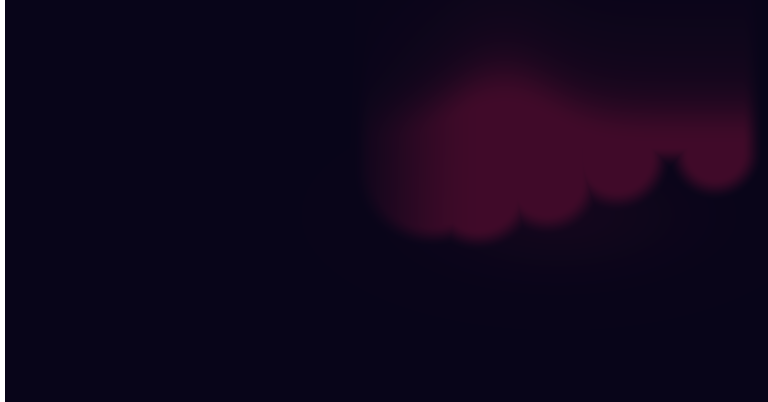
Give the GLSL for this background, as a Shadertoy shader.

```glsl
const vec3 NIGHT = vec3(0.033, 0.020, 0.098);
const vec3 CRIMSON = vec3(0.250, 0.040, 0.160);
const vec3 MARGIN = vec3(1.0);

// Rounded lobes along the underside: centre x, centre y, radius
const int LOBE_COUNT = 5;
const vec3 LOBES[LOBE_COUNT] = vec3[LOBE_COUNT](
    vec3(1.070, 0.585, 0.165),
    vec3(1.189, 0.527, 0.117),
    vec3(1.361, 0.552, 0.104),
    vec3(1.535, 0.609, 0.102),
    vec3(1.779, 0.622, 0.086));

float bell(float x, float width) {
    float t = x / width;
    return exp(-t * t);
}

// Distance to a column that rises without end from a round foot
float columnDistance(vec2 p, vec3 lobe) {
    vec2 q = p - lobe.xy;
    return length(vec2(q.x, min(q.y, 0.0))) - lobe.z;
}

// Columns joined by a slab that fills the gaps above the cusps
float cloudDistance(vec2 p) {
    float d = max(0.615 - p.y, abs(p.x - 1.5) - 0.36);
    for (int i = 0; i < LOBE_COUNT; i++) {
        d = min(d, columnDistance(p, LOBES[i]));
    }
    return d;
}

// Solid below the crest, then a soft fade and a long faint tail
float crestFade(vec2 p) {
    float crest = 0.64 + 0.10 * bell(p.x - 1.256, 0.17);
    float rise = max(p.y - crest, 0.0);
    return mix(bell(rise, 0.10), bell(rise, 0.27), 0.3);
}

float cloudGlow(vec2 p) {
    float underside = 1.0 - smoothstep(-0.020, 0.035, cloudDistance(p));
    float leftFade = smoothstep(0.80, 1.20, p.x);
    return underside * leftFade * crestFade(p);
}

// Faint light spilling under the lobes
float spillGlow(vec2 p, vec2 centre, vec2 spread) {
    vec2 q = p - centre;
    return 0.20 * bell(q.x, spread.x) * bell(q.y, spread.y);
}

void mainImage(out vec4 fragColor, in vec2 fragCoord) {
    vec2 p = fragCoord / iResolution.y;
    float pixel = 1.0 / iResolution.y;

    // Layered glow
    float spill = spillGlow(p, vec2(1.39, 0.465), vec2(0.29, 0.13));
    float glow = mix(spill, 1.0, cloudGlow(p));
    vec3 color = mix(NIGHT, CRIMSON, glow);

    // Thin bright margin on the left
    float margin = 0.0065 * iResolution.x / iResolution.y;
    float inside = smoothstep(margin - 0.5 * pixel, margin + 0.5 * pixel, p.x);
    color = mix(MARGIN, color, inside);

    fragColor = vec4(color, 1.0);
}
```
